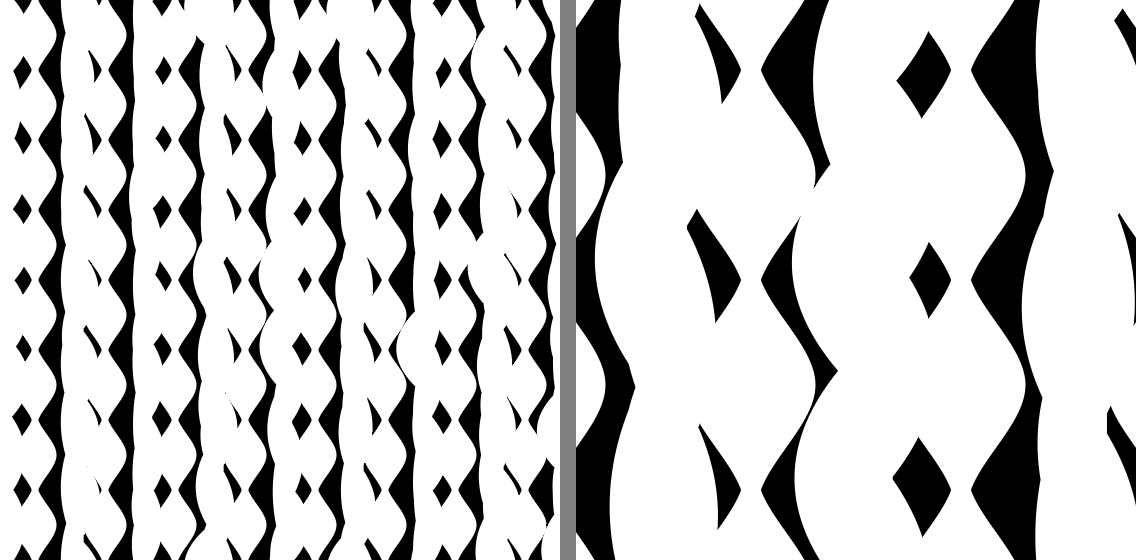
Left, the full canvas; right, a detail of the centre.
This pattern is drawn by a Shadertoy shader. Its source:

```glsl
// Eight columns by eight rows of white beads on black, pinched at each row line.
// Between them run ragged white strands, whose two edges are unions of
// parabolic lobes with hashed reach and height. Hash cells wrap, so it tiles.

const float REPEATS = 8.0;

vec3 hash3(vec2 cell, float seed) {
    vec3 p = fract(vec3(mod(cell, REPEATS), seed) * vec3(0.1031, 0.1137, 0.0973) + 0.37);
    p += dot(p, p.yzx + 19.19);
    return fract((p.xxy + p.yzz) * p.zyx * 7.31);
}

// Bulge of one lobe at vertical offset dy from its centre
float lobe(float dy, float reach, float halfHeight) {
    float t = dy / halfHeight;
    return reach * max(0.0, 1.0 - t * t);
}

// Half width of a bead column: narrow neck on row lines, round between them
float beadHalfWidth(float y) {
    float u = 2.0 * abs(y - round(y));
    return 0.047 + 0.26 * mix(smoothstep(0.0, 1.0, u), sin(1.5708 * u), 0.45);
}

// Left and right extent of a strand, measured outwards from its axis
vec2 strandExtent(float column, float y) {
    float odd = mod(column, 2.0);
    vec2 bulge = vec2(0.0);
    for (float i = -2.0; i <= 2.0; i++) {
        float row = round(y) + i;
        vec3 a = hash3(vec2(column, row), 1.0);
        vec3 b = hash3(vec2(column, row), 5.0);
        float dy = y - row;
        float shift = 0.46 * (a.y - 0.5);

        // Main left lobe, with a smaller one beside it
        float reach = 0.065 + 0.03 * odd + 0.24 * a.x * a.x * a.x;
        bulge.x = max(bulge.x, lobe(dy - shift, reach, 0.57));
        bulge.x = max(bulge.x, lobe(dy + shift, 0.04 + 0.07 * a.z, 0.45));

        // Right lobe, seated lower on odd columns
        float seat = mix(0.5, -0.2, odd) + 0.2 * (b.y - 0.5);
        bulge.y = max(bulge.y, lobe(dy - seat, 0.12 + 0.13 * b.x, 0.53));
    }
    return vec2(0.035, 0.175 + 0.02 * odd) + bulge;
}

void mainImage(out vec4 fragColor, in vec2 fragCoord) {
    vec2 p = fragCoord / iResolution.xy * REPEATS;
    float column = round(p.x);
    float x = p.x - column;

    // Positive inside white
    vec2 extent = strandExtent(column, p.y);
    float strand = min(x + extent.x, extent.y - x);
    float bead = beadHalfWidth(p.y) - abs(abs(x) - 0.5);
    float inside = max(strand, bead);

    // Edge smoothing about one pixel wide
    float slope = max(length(vec2(dFdx(inside), dFdy(inside))), 1e-5);
    float white = clamp(0.5 + inside / slope, 0.0, 1.0);
    fragColor = vec4(vec3(white), 1.0);
}
```
